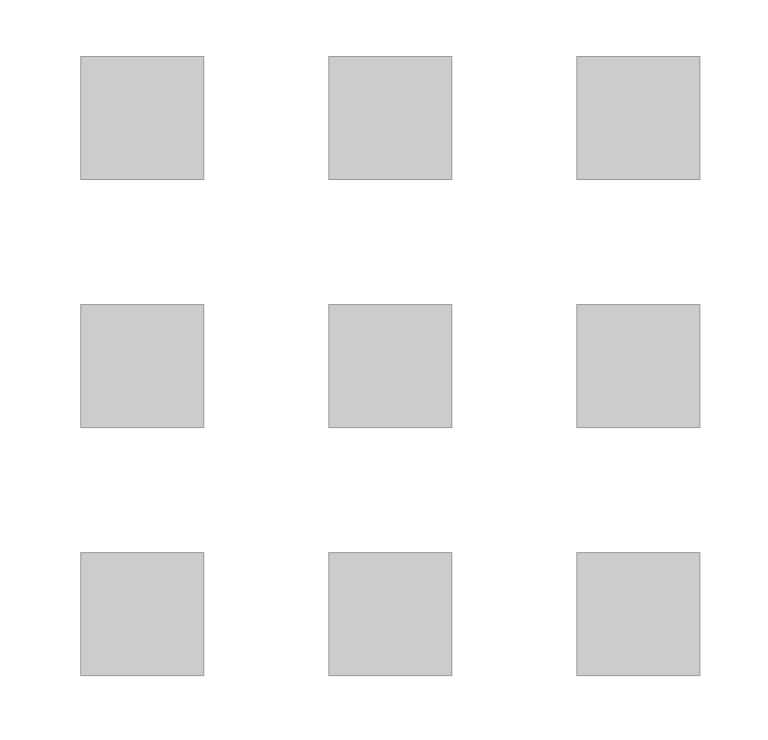
Reproduce this pattern procedurally as a Shadertoy shader.

```glsl
float boxDistance(vec2 p, float halfSide) {
    vec2 q = abs(p) - halfSide;
    return length(max(q, 0.0)) + min(max(q.x, q.y), 0.0);
}

// Share of the pixel lying inside the shape
float coverage(float dist, float pixel) {
    return clamp(0.5 - dist / pixel, 0.0, 1.0);
}

void mainImage(out vec4 fragColor, in vec2 fragCoord) {
    float pixel = 1.0 / iResolution.y;
    vec2 uv = fragCoord * pixel;

    // Square grid, three repeats each way
    float period = 0.3352;
    vec2 center = vec2(0.5 * iResolution.x * pixel + 0.0085, 0.5053);
    vec2 cell = (fract((uv - center) / period + 0.5) - 0.5) * period;

    // Gray square with a hairline border just inside its edge
    float dist = boxDistance(cell, 0.25 * period);
    vec3 color = mix(vec3(1.0), vec3(0.6), coverage(dist, pixel));
    color = mix(color, vec3(0.8), coverage(dist + 0.00135, pixel));

    fragColor = vec4(color, 1.0);
}
```
